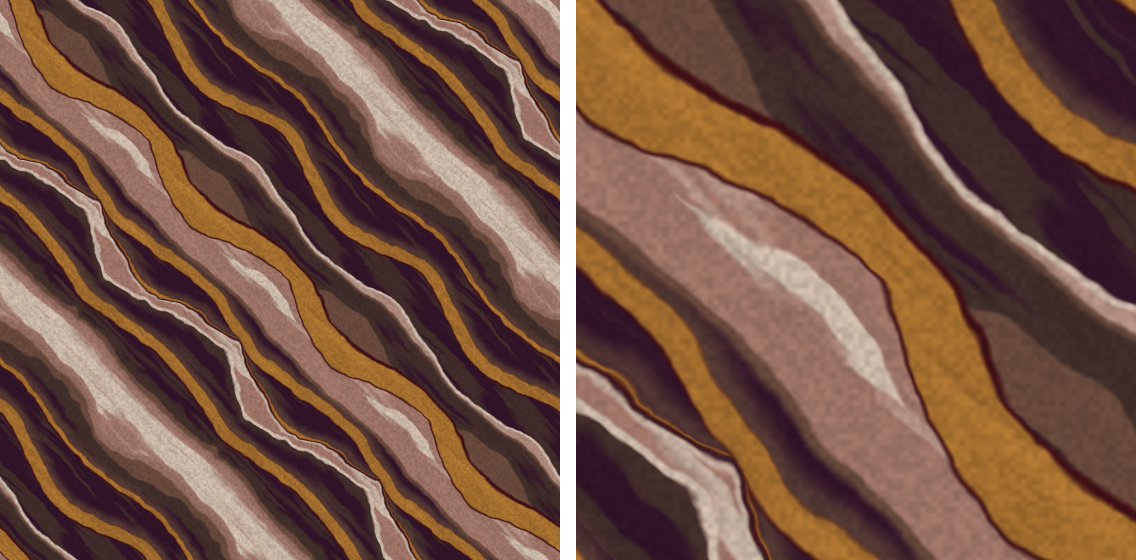
Left, the full canvas; right, a detail of the centre.
Give the GLSL for this texture, as a Shadertoy shader.

```glsl
const float TAU = 6.2831853;
const float SOFT = 0.003;
const vec3 PLUM  = vec3(0.19, 0.075, 0.155);
const vec3 UMBER = vec3(0.25, 0.175, 0.16);
const vec3 BROWN = vec3(0.40, 0.28, 0.23);
const vec3 RUST  = vec3(0.24, 0.06, 0.08);
const vec3 OCHRE = vec3(0.57, 0.375, 0.16);
const vec3 GOLD  = vec3(0.67, 0.455, 0.19);
const vec3 ROSE  = vec3(0.61, 0.45, 0.40);
const vec3 CREAM = vec3(0.78, 0.71, 0.65);

float hash(vec2 p) {
    vec3 q = fract(p.xyx * 0.1031);
    q += dot(q, q.yzx + 33.33);
    return fract((q.x + q.y) * q.z);
}

// Value noise wrapping after a whole number of cells
float noise(vec2 p, vec2 cells) {
    p *= cells;
    vec2 i = floor(p), f = fract(p);
    f = f * f * (3.0 - 2.0 * f);
    vec2 a = mod(i, cells), b = mod(i + 1.0, cells);
    return mix(mix(hash(a), hash(vec2(b.x, a.y)), f.x),
               mix(hash(vec2(a.x, b.y)), hash(b), f.x), f.y);
}

float fbm(vec2 p, vec2 cells) {
    float sum = 0.0, gain = 0.57;
    for (int i = 0; i < 3; i++) {
        sum += gain * noise(p, cells);
        cells *= 2.0;
        gain *= 0.5;
    }
    return sum;
}

float wave(float a, float phase) { return cos(TAU * (a - phase)); }

float lobe(float a, float phase) { return pow(0.5 + 0.5 * wave(a, phase), 3.0); }

// Coverage of the strip lo..hi on the wrapped cross axis
float ribbon(float s, float lo, float hi, float soft) {
    float d = abs(fract(s - 0.5 * (lo + hi) + 0.5) - 0.5);
    return 1.0 - smoothstep(-soft, soft, d - 0.5 * (hi - lo));
}

vec3 goldVein(vec3 under, float s, float mid, float halfWidth, float streak) {
    float lo = mid - halfWidth, hi = mid + halfWidth;
    vec3 col = mix(under, mix(UMBER, BROWN, 0.6), 0.85 * ribbon(s, mid, hi + 0.016, 0.012));
    col = mix(col, RUST, ribbon(s, lo - 0.007 * streak, hi, SOFT));
    return mix(col, mix(OCHRE, GOLD, streak), ribbon(s, lo, hi, SOFT));
}

void mainImage(out vec4 fragColor, in vec2 fragCoord) {
    vec2 uv = fragCoord / iResolution.xy;

    // Cross axis s and long axis a, both with period one
    vec2 q = vec2(uv.x + uv.y, 2.0 * (uv.x - uv.y));
    float a = q.y + 0.08 * (noise(q, vec2(6.0, 3.0)) - 0.5);
    float s = q.x + 0.018 * (fbm(q, vec2(14.0, 6.0)) - 0.5)
                  + 0.006 * (fbm(q, vec2(50.0, 22.0)) - 0.5);
    float wild = s + 0.020 * (fbm(q, vec2(24.0, 11.0)) - 0.5);

    // Brush streaks
    vec2 along = vec2(s, q.y);
    float broad = noise(along, vec2(58.0, 3.0));
    float fine = noise(along, vec2(135.0, 4.0));
    float streak = 0.55 * broad + 0.45 * fine;

    // Dark ground
    vec3 col = mix(PLUM, UMBER, 0.9 * smoothstep(0.45, 0.68, streak));

    // Brown lens and thin pale vein
    float lensTop = 0.055 + 0.028 * wave(a, 0.43);
    col = mix(col, UMBER, ribbon(s, 0.02, lensTop + 0.016, 0.006));
    col = mix(col, BROWN, ribbon(s, 0.02, lensTop, SOFT));
    float veinMid = 0.137 + 0.016 * wave(a, 0.53);
    float veinHalf = 0.009 + 0.005 * wave(a, 0.50);
    col = mix(col, UMBER, ribbon(s, veinMid - 0.036, veinMid, 0.006));
    col = mix(col, BROWN, ribbon(s, veinMid - veinHalf - 0.006, veinMid, 0.004));
    col = mix(col, mix(ROSE, CREAM, 0.4 * broad), ribbon(s, veinMid - veinHalf, veinMid + veinHalf, SOFT));
    col = mix(col, CREAM, ribbon(s, veinMid + veinHalf - 0.007, veinMid + veinHalf, SOFT));

    // Broad cream band with layered shadows
    float creamLo = 0.469 - 0.052 * lobe(a, 0.97);
    float creamHi = 0.540 + 0.008 * wave(a, 0.50);
    float brownLo = min(0.405 + 0.024 * wave(a, 0.56), creamLo - 0.028);
    col = mix(col, UMBER, ribbon(wild, brownLo - 0.030, 0.595, 0.005));
    col = mix(col, BROWN, ribbon(wild, brownLo, creamHi + 0.036, 0.004));
    col = mix(col, mix(BROWN, ROSE, 0.75), ribbon(s, creamLo - 0.024, creamHi + 0.024, 0.004));
    col = mix(col, ROSE, ribbon(s, creamLo - 0.008, creamHi + 0.014, 0.007));
    col = mix(col, mix(ROSE, CREAM, smoothstep(0.25, 0.55, streak)), ribbon(s, creamLo, creamHi, 0.004));
    col = mix(col, CREAM, 0.75 * ribbon(s, 0.478, creamHi - 0.006, 0.008));

    // Scalloped marble vein
    float marbleLo = 0.735 + 0.036 * wave(a, 0.97) + 0.007 * wave(2.0 * a, 0.2);
    float marbleHi = 0.768 + 0.033 * wave(a, 0.01) + 0.010 * abs(wave(1.5 * a, 0.1));
    col = mix(col, UMBER, ribbon(wild, marbleLo - 0.016, marbleHi, 0.010));
    col = mix(col, mix(ROSE, CREAM, smoothstep(0.48, 0.75, broad)), ribbon(wild, marbleLo, marbleHi, SOFT));
    col = mix(col, CREAM, ribbon(wild, marbleLo, marbleLo + 0.009, SOFT));
    col = mix(col, CREAM, 0.8 * ribbon(wild, marbleHi - 0.006, marbleHi, SOFT));
    col = goldVein(col, wild, marbleHi + 0.008, 0.001 + 0.005 * lobe(a, 0.6), streak);

    // Narrow gold veins
    col = goldVein(col, s, 0.247 + 0.035 * wave(a, 0.51), 0.016, streak);
    col = goldVein(col, s, 0.346 + 0.018 * wave(a, 0.47), 0.006, streak);
    col = goldVein(col, s, 0.648 + 0.017 * wave(a, 0.91), 0.014, streak);
    col = goldVein(col, s, 0.841 + 0.016 * wave(a, 0.72), 0.014, streak);

    // Rose band with cream lenses
    float goldLo = 0.977 + 0.036 * wave(a, 0.97);
    float goldHi = 1.036 + 0.024 * wave(a, 0.98);
    float roseLo = 0.888 + 0.006 * wave(a, 0.90);
    float lensMid = 0.950 + 0.012 * wave(a, 0.05);
    float lensHalf = 0.030 * lobe(a, 0.97) - 0.004;
    col = mix(col, BROWN, ribbon(s, roseLo - 0.010, goldLo, 0.005));
    col = mix(col, mix(ROSE, CREAM, 0.4 * smoothstep(0.55, 0.8, streak)), ribbon(s, roseLo, goldLo, SOFT));
    col = mix(col, mix(ROSE, CREAM, smoothstep(0.2, 0.5, streak)), ribbon(s, lensMid - lensHalf, lensMid + lensHalf, SOFT));

    // Wide gold band with rust outline
    col = mix(col, RUST, ribbon(s, goldLo - 0.004, goldHi + 0.003 + 0.006 * broad, SOFT));
    col = mix(col, mix(OCHRE, GOLD, streak), ribbon(s, goldLo, goldHi, SOFT));

    // Fine woven grain
    col *= 1.0 + 0.16 * (noise(uv, vec2(300.0)) - 0.5) + 0.07 * (fine - 0.5);
    fragColor = vec4(col, 1.0);
}
```
